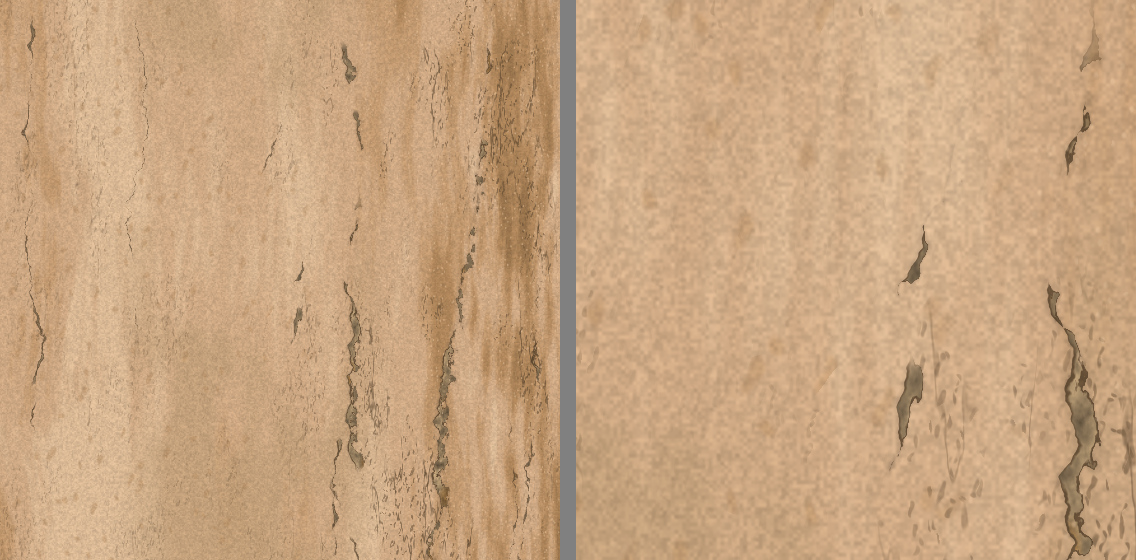
Left: the whole. Right: its middle third, enlarged.
Reproduce this texture procedurally as a Shadertoy shader.

```glsl
// Draws a vein-cut travertine slab: vertical tan bands, ragged filled seams, pits and fine grain.

const vec3 CREAM = vec3(0.855, 0.725, 0.585);
const vec3 SAND  = vec3(0.808, 0.660, 0.516);
const vec3 TAN   = vec3(0.762, 0.602, 0.440);
const vec3 BROWN = vec3(0.690, 0.528, 0.358);
const vec3 UMBER = vec3(0.600, 0.455, 0.300);
const vec3 DRAB  = vec3(0.745, 0.615, 0.465);
const vec3 CRACK = vec3(0.340, 0.260, 0.170);
const vec3 FILL  = vec3(0.600, 0.510, 0.380);
const vec3 OCHRE = vec3(0.600, 0.440, 0.240);
const float GRAIN = 0.19;
const float STREAK_CONTRAST = 1.35;
const float SHADE_OFFSET = -0.035;

// Seams: x at mid height, lean, lowest y, highest y.
const int SEAMS = 11;
const vec4 SEAM[SEAMS] = vec4[SEAMS](
    vec4(0.635, -0.02, 0.15, 1.02), vec4(0.825, 0.110, -0.02, 0.78),
    vec4(0.535, 0.220, 0.36, 0.60), vec4(0.555, -0.16, -0.02, 0.31),
    vec4(0.430, 0.260, 0.68, 0.86), vec4(0.058, -0.01, 0.22, 0.98),
    vec4(0.910, -0.02, -0.02, 0.45), vec4(0.955, 0.050, -0.02, 0.62),
    vec4(0.820, 0.110, 0.78, 1.02), vec4(0.620, 0.030, -0.02, 0.24),
    vec4(0.240, 0.010, 0.40, 0.98));
const float SEAM_WIDTH[SEAMS] = float[SEAMS](
    0.0052, 0.0072, 0.0034, 0.0022, 0.0014, 0.0014, 0.0018, 0.0020, 0.0050, 0.0022, 0.0004);

float hash(vec2 p) {
    vec3 q = fract(p.xyx * vec3(0.1031, 0.1030, 0.0973));
    q += dot(q, q.yzx + 33.33);
    return fract((q.x + q.y) * q.z);
}

float noise(vec2 p) {
    vec2 i = floor(p), f = fract(p);
    f = f * f * (3.0 - 2.0 * f);
    return mix(mix(hash(i), hash(i + vec2(1, 0)), f.x),
               mix(hash(i + vec2(0, 1)), hash(i + vec2(1, 1)), f.x), f.y);
}

float fbm(vec2 p) {
    float sum = 0.0, amp = 0.5;
    for (int i = 0; i < 5; i++) {
        sum += amp * noise(p);
        p = mat2(1.9, 0.25, -0.25, 1.9) * p + 17.3;
        amp *= 0.5;
    }
    return sum / 0.97;
}

// Cellular noise: distance to the nearest point, and that point's random id.
vec2 cells(vec2 p) {
    vec2 base = floor(p), best = vec2(9.0, 0.0);
    for (int k = 0; k < 9; k++) {
        vec2 c = base + vec2(k % 3 - 1, k / 3 - 1);
        vec2 point = c + vec2(hash(c + 3.7), hash(c + 41.2));
        float d = length(p - point);
        if (d < best.x) best = vec2(d, hash(c + 83.5));
    }
    return best;
}

float bump(float x, float center, float width) {
    float d = (x - center) / width;
    return exp(-d * d);
}

// Shade value: negative is cream, positive runs towards umber.
float bandShade(vec2 p) {
    float warp = 0.035 * (fbm(p * vec2(5.0, 4.0)) - 0.5);
    vec2 q = vec2(p.x + warp, p.y);
    float broad = fbm(q * vec2(14.0, 1.7) + 5.0);
    float fine = fbm(q * vec2(75.0, 9.0) + 31.0);
    float blotch = smoothstep(0.32, 0.68, fbm(q * vec2(11.0, 5.0) + 12.0));
    float right = smoothstep(0.66, 0.90, q.x);
    float left = bump(q.x, 0.09, 0.06) * smoothstep(0.18, 0.34, p.y) * smoothstep(0.82, 0.62, p.y);
    float streaks = STREAK_CONTRAST * (broad - 0.5) + (0.5 + 0.7 * right) * (fine - 0.5);
    float stain = left * (0.25 + 0.5 * blotch) + right * (0.06 + 0.40 * blotch)
        + 0.30 * bump(q.x, 0.98, 0.08) * smoothstep(0.85, 0.55, p.y)
        + 0.45 * bump(q.x, 0.0, 0.03) * smoothstep(0.22, 0.05, p.y)
        + 0.35 * bump(q.x, 0.71, 0.035) * smoothstep(0.50, 0.75, p.y);
    float pale = 0.28 * bump(q.x, 0.19, 0.06) + 0.25 * bump(q.x, 0.79, 0.07) * smoothstep(0.5, 0.8, p.y);
    return streaks * (0.6 + 0.5 * smoothstep(0.2, 0.0, abs(q.x - 0.1)) + 0.4 * right) + stain - pale;
}

vec3 stoneColor(float s) {
    vec3 c = mix(CREAM, SAND, smoothstep(-0.32, -0.03, s));
    c = mix(c, TAN, smoothstep(0.06, 0.28, s));
    c = mix(c, BROWN, smoothstep(0.28, 0.55, s));
    return mix(c, UMBER, smoothstep(0.55, 0.95, s));
}

vec3 addSeams(vec3 color, vec2 p, float px) {
    float ragged = fbm(p * vec2(110.0, 65.0)) - 0.5;
    float ochre = smoothstep(0.6, 0.85, noise(p * vec2(40.0, 18.0)));
    for (int i = 0; i < SEAMS; i++) {
        vec4 s = SEAM[i];
        float id = float(i) * 7.31, y = p.y, size = SEAM_WIDTH[i];
        float path = s.x + s.y * (y - 0.5) + 0.07 * (fbm(vec2(y * 8.0, id)) - 0.5)
            + 0.018 * (fbm(vec2(y * 50.0, id + 2.0)) - 0.5);
        float swell = smoothstep(0.45, 0.80, fbm(vec2(y * 14.0, id + 20.0)));
        float present = smoothstep(0.18, 0.40, noise(vec2(y * 17.0, id + 30.0)))
            * smoothstep(s.z, s.z + 0.03, y) * smoothstep(s.w, s.w - 0.03, y);
        float width = size * (0.2 + 1.6 * swell) * present;
        // Erosion chips the edges and splits the thin stretches
        float d = abs(p.x - path + 0.012 * ragged) + 3.0 * size * ragged - width;
        float inside = smoothstep(0.7 * px, -0.7 * px, d) * present;
        float core = smoothstep(-0.001, -0.0028, d + 0.006 * ragged);
        vec3 fill = mix(FILL, OCHRE, ochre) * (1.0 + 1.2 * ragged);
        color = mix(color, color * 0.88, 0.6 * present * smoothstep(size, 0.0, d));
        color = mix(color, mix(CRACK, fill, core), 0.85 * inside);
    }
    return color;
}

void mainImage(out vec4 fragColor, in vec2 fragCoord) {
    vec2 p = fragCoord / iResolution.xy;
    float px = 1.0 / iResolution.y;
    float busy = smoothstep(0.45, 0.75, p.x);
    vec3 color = stoneColor(bandShade(p) + SHADE_OFFSET);

    // Drab clouds in the calm middle
    float calm = smoothstep(0.18, 0.32, p.x) * smoothstep(0.72, 0.58, p.x);
    float cloud = fbm(p * vec2(9.0, 4.0) + 60.0) + 0.15 * (0.5 - p.y);
    color = mix(color, DRAB, 0.65 * calm * smoothstep(0.44, 0.62, cloud));

    // Soft ochre spots
    vec2 spot = cells(p * vec2(45.0, 30.0) + 0.5 * noise(p * 60.0));
    float spotMask = step(0.80, spot.y) * smoothstep(0.32, 0.10, spot.x) * (1.0 - busy);
    color = mix(color, BROWN, 0.40 * spotMask);

    // Jagged hairlines and small upright pits, gathered in clusters
    float vein = abs(fbm(p * vec2(34.0, 7.0) + 9.0) - 0.5);
    float cluster = smoothstep(0.50, 0.66, fbm(p * vec2(22.0, 7.0) + 70.0));
    color = mix(color, CRACK, smoothstep(0.022, 0.0, vein) * cluster * (0.14 + 0.46 * busy));
    vec2 pit = cells(p * vec2(210.0, 85.0) + 1.2 * noise(p * 150.0));
    float pitMask = step(0.66, pit.y) * smoothstep(0.42, 0.18, pit.x);
    color = mix(color, CRACK, pitMask * (0.05 + 0.45 * cluster * (0.4 + 0.6 * busy)));

    color = addSeams(color, p, px);

    // Pale flecks and fine grain
    vec2 fleck = cells(p * vec2(190.0, 130.0) + 5.0);
    color = mix(color, CREAM * 1.05, step(0.88, fleck.y) * smoothstep(0.4, 0.1, fleck.x) * (0.15 + 0.3 * busy));
    float grain = 0.65 * noise(p * 440.0) + 0.35 * noise(p * 210.0 + 8.0) - 0.5;
    color *= 1.0 + GRAIN * grain;
    fragColor = vec4(clamp(color, 0.0, 1.0), 1.0);
}
```
